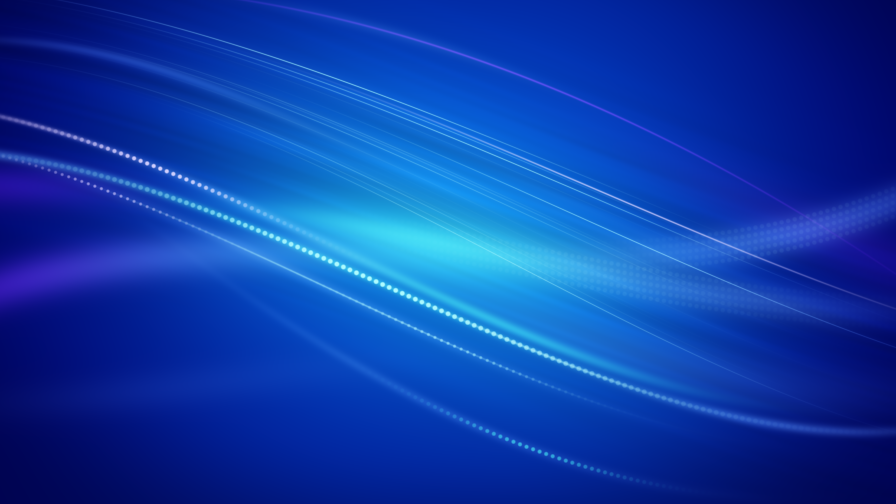
This background is drawn by a WebGL 1 fragment shader. Its source:

```glsl
precision highp float;
// Flowing light strands over a deep blue field with a cyan heart.
// Each strand is a cubic height curve: wide ones form soft veils, narrow ones
// form filaments, and some are broken into rows of glowing beads.
uniform vec2 u_resolution;

const vec3 NAVY = vec3(0.0, 0.0, 0.40);
const vec3 ROYAL = vec3(0.01, 0.26, 0.80);
const vec3 CYAN = vec3(0.22, 0.95, 0.92);
const vec3 ICE = vec3(0.62, 0.96, 1.0);
const vec3 PERIWINKLE = vec3(0.28, 0.44, 0.92);
const vec3 VIOLET = vec3(0.34, 0.06, 0.80);
const vec3 LILAC = vec3(0.80, 0.72, 1.0);
const float ASPECT = 16.0 / 9.0;

float hash(float n) { return fract(sin(n * 91.73) * 4375.85); }

float noise(vec2 p) {
  vec2 i = floor(p), f = fract(p);
  f = f * f * (3.0 - 2.0 * f);
  float n = i.x + i.y * 57.0;
  return mix(mix(hash(n), hash(n + 1.0), f.x),
             mix(hash(n + 57.0), hash(n + 58.0), f.x), f.y);
}

float bell(float x, float width) { return exp(-x * x / (width * width)); }

// Cubic through four heights at u = 0, 1/3, 2/3 and 1.
float curve(float u, vec4 h) {
  float t = 3.0 * u, a = t - 1.0, b = t - 2.0, c = t - 3.0;
  return dot(h, vec4(-a * b * c / 6.0, t * b * c / 2.0,
                     -t * a * c / 2.0, t * a * b / 6.0));
}

// Soft line around a curve, bright near u = center; thin lines keep their energy.
float strand(vec2 uv, vec4 h, float width, float center, float reach) {
  float w = max(width, 0.75 / u_resolution.y);
  return bell(uv.y - curve(uv.x, h), w) * width / w * bell(uv.x - center, reach);
}

// Row of round beads along a curve.
float beads(vec2 uv, vec4 h, float radius, float center, float reach) {
  float pitch = 0.0073;
  float u = (floor(uv.x / pitch) + 0.5) * pitch;
  vec2 d = vec2((uv.x - u) * ASPECT, uv.y - curve(u, h));
  float soft = 1.0 / u_resolution.y;
  return (1.0 - smoothstep(radius - soft, radius + soft, length(d)))
         * bell(uv.x - center, reach);
}

// Lay light over a colour without clipping.
vec3 glow(vec3 base, vec3 light, float amount) {
  return base + (1.0 - base) * light * amount;
}

vec3 backdrop(vec2 uv) {
  vec2 r = abs(uv - vec2(0.5, 0.56)) * 2.0;
  vec3 col = mix(NAVY, ROYAL, exp(-2.0 * pow(r.x, 2.6) - 0.6 * r.y * r.y));
  col *= 1.0 - 0.25 * smoothstep(0.9, 1.45, length(r));
  vec2 d = (uv - vec2(0.5, 0.53)) * vec2(ASPECT, 1.0);
  float along = dot(d, vec2(0.93, -0.37)), across = dot(d, vec2(0.37, 0.93));
  return glow(col, vec3(0.05, 0.40, 0.42), bell(along, 0.46) * bell(across, 0.24));
}

vec3 veils(vec3 col, vec2 uv) {
  vec4 core = vec4(0.63, 0.572, 0.455, 0.38);
  vec4 sweep = vec4(0.43, 0.50, 0.49, 0.60);
  col = glow(col, CYAN, 0.40 * strand(uv, core, 0.022, 0.44, 0.15));
  col = glow(col, CYAN, 0.48 * strand(uv, core, 0.065, 0.49, 0.15));
  col = glow(col, CYAN, 0.20 * strand(uv, sweep, 0.05, 0.48, 0.17));
  col = glow(col, PERIWINKLE, 0.50 * strand(uv, core, 0.032, 0.76, 0.20));
  col = glow(col, VIOLET, 0.40 * strand(uv, core, 0.040, 0.0, 0.14));
  col = glow(col, VIOLET, 0.55 * strand(uv, sweep, 0.045, 0.02, 0.15));
  col = glow(col, PERIWINKLE, 0.45 * strand(uv, sweep, 0.04, 0.22, 0.17));
  col = glow(col, PERIWINKLE, 0.58 * strand(uv, sweep, 0.035, 0.87, 0.22));
  col = glow(col, PERIWINKLE, 0.25 * strand(uv, vec4(0.60, 0.52, 0.32, 0.22), 0.05, 0.7, 0.25));
  col = glow(col, PERIWINKLE, 0.12 * strand(uv, vec4(0.2, 0.26, 0.3, 0.2), 0.04, 0.2, 0.2));
  col = glow(col, VIOLET, 0.22 * strand(uv, vec4(1.0, 0.95, 0.73, 0.48), 0.06, 0.95, 0.2));
  // Faint beaded weave within the veils
  for (int i = 0; i < 5; i++) {
    float offset = (float(i) - 2.0) * 0.014;
    col = glow(col, ICE, 0.07 * beads(uv, core + offset, 0.0042, 0.68, 0.18));
    col = glow(col, ICE, 0.07 * beads(uv, sweep + offset, 0.0042, 0.88, 0.14));
  }
  return col;
}

// Hair-thin lines fanned between an upper and a lower curve.
vec3 filaments(vec3 col, vec2 uv) {
  vec4 upper = vec4(1.02, 0.87, 0.64, 0.40), lower = vec4(0.86, 0.68, 0.38, 0.13);
  vec3 tint = mix(ICE, PERIWINKLE, smoothstep(0.1, 0.5, abs(uv.x - 0.5)));
  for (int i = 0; i < 18; i++) {
    float n = float(i);
    vec4 h = mix(upper, lower, (n + hash(n + 3.0)) / 18.0);
    float center = 0.3 + 0.45 * hash(n + 21.0);
    float strength = hash(n + 8.0);
    col = glow(col, tint, 0.60 * strength * strength * strand(uv, h, 0.0015, center, 0.23));
    col = glow(col, PERIWINKLE, 0.07 * strand(uv, h, 0.010, center, 0.20));
  }
  return col;
}

void main() {
  vec2 uv = gl_FragCoord.xy / u_resolution;
  vec3 col = backdrop(uv);

  // Fine and broad streaks that follow the flow
  float flow = uv.y - curve(uv.x, vec4(0.87, 0.70, 0.48, 0.28));
  float streak = noise(vec2(uv.x * 4.0 + 9.0, flow * 26.0 + 40.0))
               + 0.4 * noise(vec2(uv.x * 6.0 + 3.0, flow * 90.0 + 70.0)) - 0.7;
  col *= 1.0 + 0.22 * streak * bell(flow, 0.26);
  col = filaments(veils(col, uv), uv);

  vec4 bright = vec4(0.692, 0.509, 0.255, 0.144);
  vec4 crossing = vec4(0.769, 0.544, 0.282, 0.19);
  vec4 under = vec4(0.692, 0.456, 0.20, 0.11);
  vec4 deep = vec4(0.80, 0.345, 0.067, 0.03);
  vec4 crest = vec4(1.03, 0.98, 0.787, 0.456);
  vec4 shoulder = vec4(0.92, 0.757, 0.45, 0.20);

  // Halos of the leading strands
  col = glow(col, CYAN, 0.45 * strand(uv, bright, 0.008, 0.35, 0.28));
  col = glow(col, PERIWINKLE, 0.50 * strand(uv, bright, 0.010, 0.85, 0.17));
  col = glow(col, ICE, 0.50 * strand(uv, bright, 0.0028, 0.60, 0.12));
  col = glow(col, CYAN, 0.50 * strand(uv, crossing, 0.011, 0.55, 0.18));
  col = glow(col, LILAC, 0.45 * strand(uv, crossing, 0.005, 0.05, 0.10));
  col = glow(col, PERIWINKLE, 0.50 * strand(uv, crossing, 0.010, 0.27, 0.15));
  col = glow(col, PERIWINKLE, 0.45 * strand(uv, bright, 0.010, 0.0, 0.14));
  col = glow(col, ICE, 0.50 * strand(uv, under, 0.0022, 0.38, 0.18));
  col = glow(col, PERIWINKLE, 0.35 * strand(uv, under, 0.012, 0.35, 0.25));
  col = glow(col, PERIWINKLE, 0.32 * strand(uv, deep, 0.011, 0.50, 0.20));
  col = glow(col, VIOLET, 0.90 * strand(uv, crest, 0.0024, 0.58, 0.28));
  col = glow(col, PERIWINKLE, 0.22 * strand(uv, crest, 0.012, 0.45, 0.15));
  col = glow(col, PERIWINKLE, 0.35 * strand(uv, shoulder, 0.009, 0.16, 0.16));
  col = glow(col, LILAC, 0.75 * strand(uv, vec4(1.0, 0.861, 0.623, 0.387), 0.002, 0.7, 0.22));

  // Beads
  col = glow(col, ICE, 0.98 * beads(uv, bright, 0.0046, 0.42, 0.25));
  col = glow(col, LILAC, 0.98 * beads(uv, crossing, 0.0040, 0.18, 0.11));
  col = glow(col, LILAC, 0.65 * beads(uv, under, 0.0028, 0.12, 0.09));
  col = glow(col, ICE, 0.55 * beads(uv, under, 0.0028, 0.50, 0.10));
  col = glow(col, CYAN, 0.60 * beads(uv, deep, 0.0038, 0.59, 0.09));
  gl_FragColor = vec4(col, 1.0);
}
```
